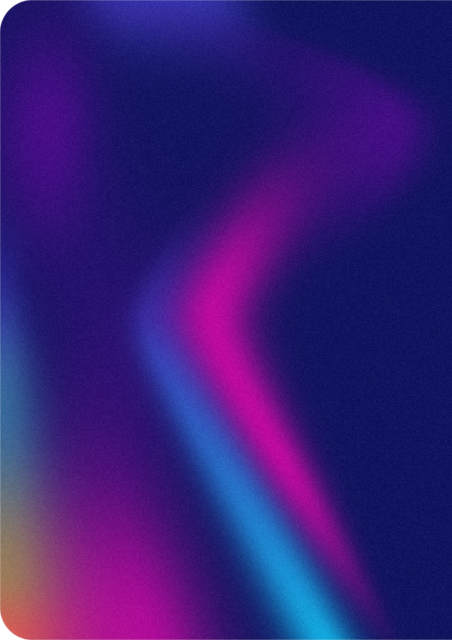
Write a WebGL 1 fragment shader that draws this background.

```glsl
precision highp float;

// Blurred neon ribbons on navy: a magenta and blue band bends down the middle,
// with violet clouds above and a warm corner glow. Each part is a soft bell
// around a curved spine, blended in turn, then finished with fine grain.

#define NAVY vec3(0.065, 0.08, 0.37)
#define VIOLET vec3(0.29, 0.05, 0.54)
#define INDIGO vec3(0.22, 0.21, 0.69)
#define MAGENTA vec3(0.74, 0.04, 0.62)
#define CYAN vec3(0.07, 0.66, 0.87)
#define TEAL vec3(0.22, 0.43, 0.62)
#define GOLD vec3(0.62, 0.51, 0.34)
#define ORANGE vec3(0.86, 0.38, 0.32)
#define CORNER_RADIUS 0.051
#define GRAIN_CELLS 512.0
#define GRAIN_AMOUNT 0.035

uniform vec2 u_resolution;

float hash(vec2 p) {
  vec3 q = fract(vec3(p.xyx) * 0.1031);
  q += dot(q, q.yzx + 33.33);
  return fract((q.x + q.y) * q.z);
}

// Bell curve with separate widths on its left and right sides
float bell(float x, float leftWidth, float rightWidth) {
  float t = x / (x < 0.0 ? leftWidth : rightWidth);
  return exp(-t * t);
}

float fadeOut(float low, float high, float x) {
  return 1.0 - smoothstep(low, high, x);
}

vec3 addClouds(vec3 color, vec2 p) {
  // Indigo light entering from the top
  float across = (p.x - 0.36 - 0.5 * (1.0 - p.y)) / 0.185;
  float topLight = exp(-pow(abs(across), 4.0)) * bell(p.y - 1.02, 0.09, 0.09);
  color = mix(color, INDIGO, topLight);

  // Violet cloud on the left and a faint veil beside the ribbon
  float cloud = bell(p.x - 0.11, 0.13, 0.105) * bell(p.y - 0.80, 0.19, 0.16);
  float veil = bell(p.x - 0.26, 0.15, 0.17) * bell(p.y - 0.43, 0.26, 0.25);
  color = mix(color, VIOLET, 0.95 * cloud);
  color = mix(color, VIOLET, 0.42 * veil);

  // Violet hook turning at the upper right
  float rise = p.y - 0.80;
  float hookX = 0.87 - (rise > 0.0 ? 14.0 : 5.0) * rise * rise;
  float hook = bell(p.x - hookX, 0.21, 0.08) * bell(rise, 0.14, 0.12);
  return mix(color, VIOLET, 0.85 * hook);
}

vec3 addCornerGlow(vec3 color, vec2 p) {
  float pool = bell(p.x - 0.32 + 0.4 * p.y, 0.45, 0.15);
  pool *= bell(p.y, 0.25, 0.25);
  color = mix(color, MAGENTA, 0.93 * pool);

  // Left rim shifts from indigo through teal and gold to orange
  vec3 rimColor = mix(ORANGE, GOLD, smoothstep(0.0, 0.11, p.y));
  rimColor = mix(rimColor, TEAL, smoothstep(0.08, 0.36, p.y));
  rimColor = mix(rimColor, INDIGO, smoothstep(0.36, 0.60, p.y));
  float rimWidth = max(0.16 - 0.2 * p.y, 0.05);
  float rim = bell(p.x, rimWidth, rimWidth) * fadeOut(0.42, 0.72, p.y);
  return mix(color, rimColor, 0.95 * rim);
}

vec3 addRibbon(vec3 color, vec2 p) {
  // Hyperbolic spine, leftmost near half height
  float bend = p.y - 0.505;
  float s = p.x - 0.43 - 0.85 * sqrt(bend * bend + 0.0025);

  // Blue band, turning cyan toward the bottom
  float blue = bell(s + 0.14, max(0.085 - 0.08 * p.y, 0.03), 0.065 + 0.12 * p.y);
  blue *= fadeOut(0.42, 0.70, p.y);
  vec3 blueColor = mix(CYAN, INDIGO, clamp(p.y / 0.5, 0.0, 1.0));
  color = mix(color, blueColor, blue);

  // Magenta core, narrowing downward and dissolving upward
  float core = bell(s, 0.05 + 0.07 * p.y, 0.025 + 0.13 * p.y);
  core *= smoothstep(-0.06, 0.30, p.y) * fadeOut(0.50, 0.85, p.y);
  return mix(color, MAGENTA, core);
}

// Coverage of a card whose two left corners are rounded
float cardMask(vec2 q, float pixel) {
  vec2 inset = vec2(CORNER_RADIUS - q.x, abs(q.y - 0.5) - 0.5 + CORNER_RADIUS);
  float d = length(max(inset, 0.0)) - CORNER_RADIUS;
  return fadeOut(-pixel, pixel, d);
}

void main() {
  vec2 p = gl_FragCoord.xy / u_resolution;
  vec2 q = gl_FragCoord.xy / u_resolution.y;

  vec3 color = addClouds(NAVY, p);
  color = addCornerGlow(color, p);
  color = addRibbon(color, p);
  color += GRAIN_AMOUNT * (hash(floor(q * GRAIN_CELLS)) - 0.5);

  color = mix(vec3(1.0), color, cardMask(q, 1.0 / u_resolution.y));
  gl_FragColor = vec4(color, 1.0);
}
```
